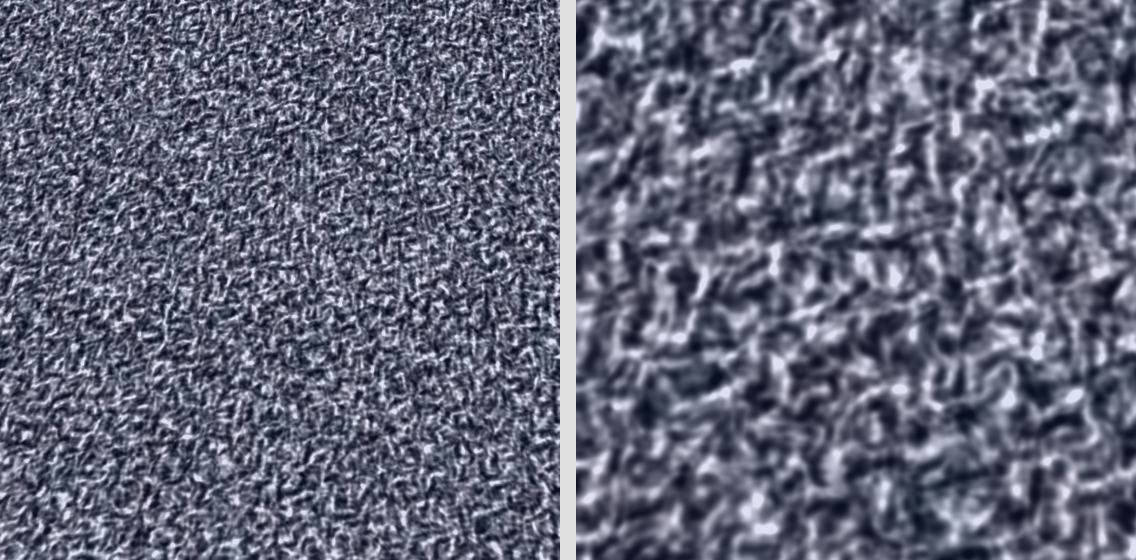
Left, the full canvas; right, a detail of the centre.
This texture is drawn by a three.js fragment shader. Its source:

```glsl
// Blue-grey woven carpet seen at a slant: short soft strokes in two thread
// directions, finer toward the top. Stretched gradient noise makes the strokes,
// a patch mask picks the direction, and a tone curve sets the colours.

varying vec2 vUv;

const vec3 DARK_YARN = vec3(0.11, 0.13, 0.20);
const vec3 LIGHT_YARN = vec3(0.72, 0.73, 0.80);
const vec2 WEFT_DIR = vec2(0.94, 0.34);    // shallow rise to the right
const vec2 WARP_DIR = vec2(0.21, 0.98);    // nearly upright
const vec2 STROKE_FREQ = vec2(36.0, 76.0); // along and across a stroke
const float FINE_FREQ = 112.0;
const float FINE_AMOUNT = 0.42;
const float PATCH_FREQ = 30.0;
const float BEND_FREQ = 25.0;
const float BEND_AMOUNT = 0.006;
const float SLANT = 0.6;                   // extra density at the top edge
const float MEAN_TONE = 0.40;              // 0 is dark yarn, 1 is light yarn
const float CONTRAST = 1.30;
const float HIGHLIGHT = 0.75;              // lifts the brightest strokes
const float SHADE_AMOUNT = 0.07;
const float TINT_AMOUNT = 0.02;
const float TAU = 6.2831853;

float hash(vec2 p) {
  return fract(sin(dot(p, vec2(127.1, 311.7))) * 43758.5453);
}

// Contribution of one lattice corner, with a random unit slope
float corner(vec2 cell, vec2 offset) {
  float angle = TAU * hash(cell);
  return dot(vec2(cos(angle), sin(angle)), offset);
}

float gradientNoise(vec2 p) {
  vec2 i = floor(p);
  vec2 f = p - i;
  vec2 s = f * f * f * (f * (f * 6.0 - 15.0) + 10.0);
  vec2 e = vec2(1.0, 0.0);
  float low = mix(corner(i, f), corner(i + e.xy, f - e.xy), s.x);
  float high = mix(corner(i + e.yx, f - e.yx), corner(i + e.xx, f - e.xx), s.x);
  return mix(low, high, s.y);
}

// Noise stretched along a thread direction
float strokes(vec2 p, vec2 dir) {
  vec2 q = vec2(dot(p, dir), dot(p, vec2(-dir.y, dir.x)));
  return gradientNoise(q * STROKE_FREQ);
}

// Carpet plane: rows and columns crowd together with height
vec2 carpetPlane(vec2 uv) {
  float density = 1.0 + SLANT * uv.y;
  return vec2((uv.x - 0.5) * density, uv.y + 0.5 * SLANT * uv.y * uv.y);
}

float weave(vec2 p) {
  // Bend the threads a little so that no stroke is ruler straight
  vec2 bend = vec2(gradientNoise(p * BEND_FREQ + 17.3),
                   gradientNoise(p * BEND_FREQ + 51.9));
  vec2 q = p + BEND_AMOUNT * bend;

  // Turn between the two directions at constant strength
  float patchMask = smoothstep(-0.22, 0.22, gradientNoise(p * PATCH_FREQ + 83.1));
  float turn = 0.25 * TAU * patchMask;
  float threads = cos(turn) * strokes(q, WEFT_DIR)
                + sin(turn) * strokes(q + 7.7, WARP_DIR);

  return threads + FINE_AMOUNT * gradientNoise(q * FINE_FREQ + 29.5);
}

void main() {
  vec2 p = carpetPlane(vUv);
  float n = weave(p);

  // Tone curve with broad, faint shading
  float shade = SHADE_AMOUNT * gradientNoise(p * 7.0 + 5.2);
  float tone = MEAN_TONE + CONTRAST * n + HIGHLIGHT * n * n + shade;
  tone = clamp(tone, -0.12, 1.25);

  // Slight drift between violet and green greys
  float tint = TINT_AMOUNT * gradientNoise(p * 12.0 + 41.6);
  vec3 yarn = mix(DARK_YARN, LIGHT_YARN, tone) + tint * vec3(-1.0, 0.6, 0.4);
  gl_FragColor = vec4(clamp(yarn, 0.0, 1.0), 1.0);
}
```
